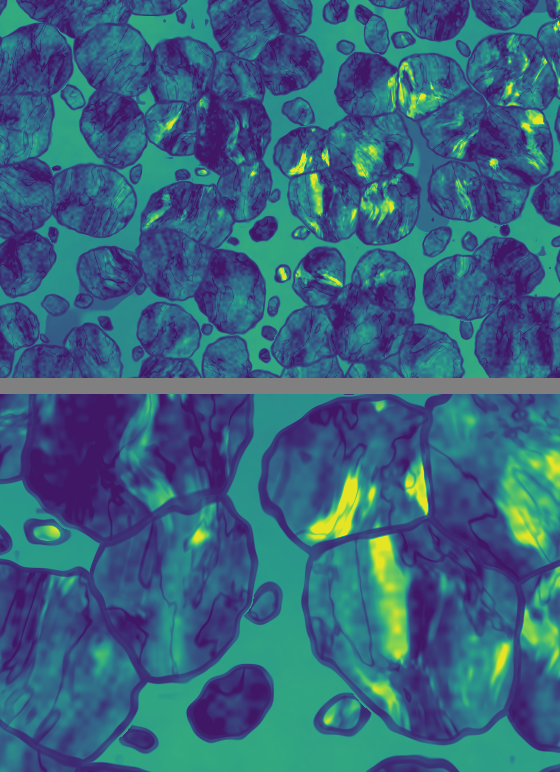
Top, the full canvas; bottom, a detail of the centre.
This texture is drawn by a Shadertoy shader. Its source:

```glsl
const float CELL = 0.182;          // spacing of the large grains, canvas height = 1
const float JITTER = 0.62;
const float RADIUS_MIN = 0.066;
const float RADIUS_MAX = 0.122;
const float FILLER_CELL = 0.085;   // spacing of the small grains in the gaps
const float FILLER_MAX = 0.046;
const float FILLER_MIN = 0.009;
const float CLEARANCE = 0.005;
const float OUTLINE = 0.0032;
const float MATRIX_TONE = 5.05;    // tones index the colour ramp, 0 to 8
const float GRAIN_TONE = 2.75;
const float MOTTLE = 8.0;
const float VEIN_DEPTH = 1.5;
const float FLECK_GAIN = 4.6;

const vec3 RAMP[9] = vec3[9](
    vec3(0.25, 0.05, 0.36), vec3(0.24, 0.16, 0.45), vec3(0.22, 0.27, 0.49),
    vec3(0.20, 0.38, 0.53), vec3(0.18, 0.49, 0.55), vec3(0.16, 0.60, 0.54),
    vec3(0.23, 0.71, 0.47), vec3(0.50, 0.82, 0.32), vec3(0.90, 0.90, 0.15));

struct Grain {
    float depth;   // positive inside, zero on the rim
    vec2 centre;
    float seed;
};

float hash(vec2 p) {
    return fract(sin(dot(p, vec2(127.1, 311.7))) * 43758.5453);
}

vec2 hash2(vec2 p) {
    return vec2(hash(p), hash(p + 41.3));
}

float noise(vec2 p) {
    vec2 i = floor(p), f = fract(p);
    f = f * f * (3.0 - 2.0 * f);
    return mix(mix(hash(i), hash(i + vec2(1, 0)), f.x),
               mix(hash(i + vec2(0, 1)), hash(i + vec2(1, 1)), f.x), f.y);
}

float fbm(vec2 p) {
    float sum = 0.0, amp = 0.5;
    for (int i = 0; i < 4; i++) {
        sum += amp * noise(p);
        p = mat2(1.6, 1.2, -1.2, 1.6) * p + 7.3;
        amp *= 0.55;
    }
    return sum / 1.01;
}

vec2 rotate(vec2 p, float a) {
    float c = cos(a), s = sin(a);
    return vec2(c * p.x - s * p.y, s * p.x + c * p.y);
}

// Large ovals, split along the seam where two of them meet
Grain largeGrain(vec2 p) {
    Grain g = Grain(0.0, vec2(0.0), 0.0);
    float first = 1e3, second = 1e3;
    for (int y = -1; y <= 1; y++)
    for (int x = -1; x <= 1; x++) {
        vec2 id = floor(p / CELL) + vec2(x, y);
        vec2 centre = (id + 0.5 + JITTER * (hash2(id) - 0.5)) * CELL;
        float seed = hash(id + 17.7);
        vec2 q = rotate(p - centre, 6.28 * seed) * vec2(1.1, 0.9);
        float d = length(q) - mix(RADIUS_MIN, RADIUS_MAX, hash(id + 5.9));
        if (d < first) {
            second = first;
            first = d;
            g.centre = centre;
            g.seed = seed;
        } else {
            second = min(second, d);
        }
    }
    g.depth = min(-first, 0.5 * (second - first));
    return g;
}

// Small grains shrink to the room left between the large ones
Grain findGrain(vec2 p) {
    Grain g = largeGrain(p);
    if (g.depth > -CLEARANCE) return g;
    for (int y = -1; y <= 1; y++)
    for (int x = -1; x <= 1; x++) {
        vec2 id = floor(p / FILLER_CELL) + vec2(x, y);
        vec2 centre = (id + 0.2 + 0.6 * hash2(id + 63.1)) * FILLER_CELL;
        float seed = hash(id + 29.5);
        float room = -largeGrain(centre).depth - CLEARANCE;
        float radius = min(room, FILLER_MAX * (0.4 + 0.6 * seed));
        vec2 q = rotate(p - centre, 6.28 * seed) * vec2(1.25, 0.9);
        float depth = radius - length(q);
        if (radius > FILLER_MIN && depth > g.depth) g = Grain(depth, centre, seed);
    }
    return g;
}

// Streaked, veined interior with bright flecks
float grainTone(Grain g, vec2 p) {
    vec2 q = rotate(p - g.centre, 1.8 * (g.seed - 0.5)) * vec2(1.0, 0.5);
    q += 0.03 * (vec2(noise(p * 18.0), noise(p * 18.0 + 31.0)) - 0.5) + g.seed * 37.0;
    float tone = GRAIN_TONE + MOTTLE * (fbm(q * 24.0) - 0.5) + 0.9 * (hash(vec2(g.seed, 3.1)) - 0.5);
    float vein = 1.0 - smoothstep(0.0, 0.05, abs(fbm(q * 27.0 + 11.0) - 0.5));
    float patchy = smoothstep(0.5, 0.8, noise(p * 6.5 + 3.0));
    float fleck = smoothstep(0.52, 0.68, fbm(q * 30.0 + 53.0));
    tone += 1.5 * (noise(p * 135.0) - 0.5) - VEIN_DEPTH * vein;
    return max(tone, 0.35) + FLECK_GAIN * patchy * fleck;
}

// Smooth ground with a few flat shadowed shards
float matrixTone(vec2 p) {
    float shard = smoothstep(0.71, 0.73, noise(p * 7.0 + 19.0));
    float speck = smoothstep(0.87, 0.95, noise(p * 55.0)) * smoothstep(0.55, 0.75, noise(p * 4.0));
    return MATRIX_TONE + 1.3 * (noise(p * 3.0 + 8.0) - 0.5)
         + 0.4 * (fbm(p * 40.0) - 0.5) - 1.7 * shard - 2.5 * speck;
}

vec3 rampColour(float tone) {
    float t = clamp(tone, 0.0, 7.999);
    int i = int(t);
    return mix(RAMP[i], RAMP[i + 1], fract(t));
}

void mainImage(out vec4 fragColor, in vec2 fragCoord) {
    vec2 p = fragCoord / iResolution.y;
    float pixel = 1.0 / iResolution.y;

    // Ragged rims
    vec2 bend = vec2(noise(p * 15.0), noise(p * 15.0 + 47.0)) - 0.5;
    vec2 fray = vec2(noise(p * 62.0), noise(p * 62.0 + 23.0)) - 0.5;
    Grain g = findGrain(p + 0.022 * bend + 0.007 * fray);

    float inside = smoothstep(-pixel, pixel, g.depth);
    float tone = mix(matrixTone(p), grainTone(g, p), inside);

    // Thin dark outline of uneven strength
    float rim = 1.0 - smoothstep(OUTLINE - pixel, OUTLINE + pixel, abs(g.depth));
    tone = mix(tone, 0.9, rim * (0.5 + 0.5 * noise(p * 70.0)));

    fragColor = vec4(rampColour(tone), 1.0);
}
```
